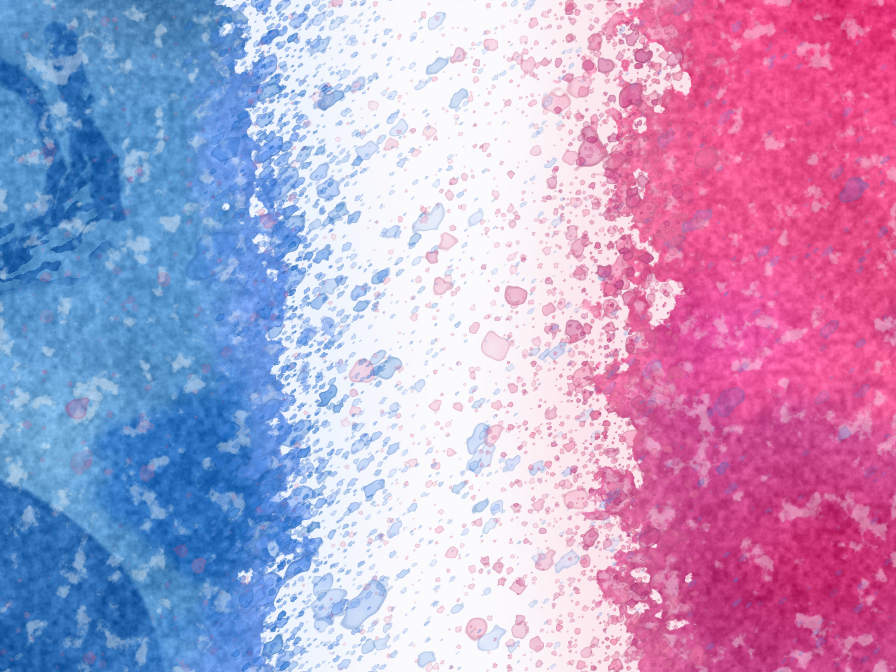
Reproduce this background procedurally as a WebGL 2 fragment shader.

```glsl
#version 300 es
precision highp float;
// Watercolour backdrop: a blue wash on the left and a pink wash on the right,
// both breaking into splatter over white paper. Washes are noise-torn half
// planes; drops come from jittered grids that thin out away from each wash.
uniform vec2 u_resolution;
out vec4 fragColor;

#define PAPER vec3(0.985, 0.98, 0.99)
#define BLUE vec3(0.33, 0.58, 0.81)
#define PERIWINKLE vec3(0.40, 0.58, 0.90)
#define NAVY vec3(0.09, 0.35, 0.65)
#define ROSE vec3(0.92, 0.30, 0.53)
#define PLUM vec3(0.75, 0.24, 0.52)
#define CRIMSON vec3(0.80, 0.12, 0.38)
#define DROP_LAYERS 5
#define DROP_SIZE 0.075
#define DROP_REACH 0.10
#define RAGGED 0.26
#define GRAIN 0.28

vec3 hash3(vec2 p) {
  vec3 q = fract(p.xyx * vec3(0.1031, 0.1030, 0.0973));
  q += dot(q, q.yxz + 33.33);
  return fract((q.xxy + q.yzz) * q.zyx);
}

float noise(vec2 p) {
  vec2 i = floor(p), f = fract(p);
  f = f * f * (3.0 - 2.0 * f);
  vec2 e = vec2(0, 1);
  return mix(mix(hash3(i).x, hash3(i + e.yx).x, f.x),
             mix(hash3(i + e).x, hash3(i + e.yy).x, f.x), f.y);
}

float fbm(vec2 p) {
  float sum = 0.0, amp = 0.5;
  for (int i = 0; i < 5; i++) {
    sum += amp * noise(p);
    p = mat2(1.6, 1.2, -1.2, 1.6) * p + 17.3;
    amp *= 0.5;
  }
  return sum;
}

float blob(vec2 p, vec2 centre, vec2 radius) {
  vec2 q = (p - centre) / radius;
  return exp(-dot(q, q));
}

float segment(vec2 p, vec2 a, vec2 b) {
  vec2 ab = b - a;
  return length(p - a - ab * clamp(dot(p - a, ab) / dot(ab, ab), 0.0, 1.0));
}

// Distance past the edge of a wash, positive on the paper side
float outside(vec2 p, bool pink) {
  float bulge = 0.045 * blob(p, vec2(p.x, 0.4), vec2(0.25));
  return pink ? 0.95 - bulge - p.x : p.x - 0.40 - bulge;
}

// One grid of translucent drops with darker rims
vec3 splatter(vec3 col, vec2 p, float size, float seed, bool pink) {
  float px = 1.0 / u_resolution.y;
  vec2 along = normalize(vec2(0.75, 0.65));
  for (int k = 0; k < 9; k++) {
    vec2 id = floor(p / size) + vec2(k % 3 - 1, k / 3 - 1);
    vec3 h = hash3(id + seed), g = hash3(id + seed + 91.7);
    vec2 centre = (id + 0.2 + 0.6 * h.xy) * size;
    float away = outside(centre, pink);
    float near = exp(-abs(away) / (pink ? DROP_REACH * 1.2 : DROP_REACH));
    if (h.z > 0.04 + 0.85 * near || away < -0.12) continue;
    vec2 q = p - centre;
    q = vec2(dot(q, along), dot(q, vec2(-along.y, along.x)));
    q *= pink ? vec2(0.95, 1.1) : vec2(0.65, 1.25);
    float r = size * mix(0.10, 0.40, g.x * g.x);
    float d = length(q) - r + (noise(p * 1.3 / r + seed) - 0.5) * r * 0.8;
    float fill = smoothstep(px, -px, d);
    float rim = smoothstep(0.2 * r + px, 0.0, abs(d + 0.05 * r));
    vec3 ink = pink ? mix(vec3(0.95, 0.50, 0.66), PLUM, g.y * g.y)
                    : mix(PERIWINKLE * 1.08, NAVY * 1.25, g.y * g.y);
    float wash = 0.75 + 0.5 * noise(p * 60.0);
    float alpha = mix(0.22, 0.72, near) * mix(0.5, 1.1, g.z) * wash;
    col = mix(col, ink * (1.0 - 0.16 * rim), fill * min(alpha + 0.15 * rim, 0.9));
  }
  return col;
}

// Dark brush marks: two strokes, a bent hook and dry concentric bristles
float brush(vec2 p) {
  vec2 q = p + (vec2(fbm(p * 16.0), fbm(p * 16.0 + 40.0)) - 0.5) * 0.045;
  float stroke = min(segment(q, vec2(0.09, 0.95), vec2(0.125, 0.82)),
                     segment(q, vec2(0.125, 0.82), vec2(0.165, 0.69))) - 0.019;
  stroke = min(stroke, segment(q, vec2(0.12, 0.80), vec2(0.09, 0.68)) - 0.010);
  float hook = abs(length((q - vec2(-0.03, 0.75)) * vec2(1.0, 0.7)) - 0.108) - 0.012;
  float mark = smoothstep(0.004, -0.004, min(stroke, hook));
  vec2 arm = q - vec2(-0.03, 0.84);
  float ring = length(arm);
  float bristles = smoothstep(0.52, 0.60, noise(vec2(ring * 130.0, atan(arm.y, arm.x) * 7.0)));
  bristles *= smoothstep(0.17, 0.19, ring) * smoothstep(0.30, 0.27, ring);
  bristles *= smoothstep(0.0, -0.10, arm.y) * smoothstep(0.19, 0.14, p.x);
  return max(mark, bristles) * smoothstep(0.30, 0.55, fbm(p * 55.0) + 0.15);
}

vec3 blueWash(vec2 p, float cloud) {
  vec3 col = mix(BLUE, PERIWINKLE, smoothstep(-0.15, -0.03, outside(p, false) + (cloud - 0.5) * 0.2));
  col = mix(col, BLUE * 0.8, 0.6 * blob(p, vec2(0.2, 0.98), vec2(0.16, 0.09)));
  col = mix(col, vec3(0.46, 0.68, 0.84), 0.6 * blob(p, vec2(0.08, 0.34), vec2(0.15, 0.12)));
  float deep = blob(p, vec2(0.29, 0.26), vec2(0.13, 0.19)) + (cloud - 0.5) * 1.2;
  col = mix(col, NAVY * 1.1, 0.85 * smoothstep(0.25, 0.65, deep));
  float disc = length(p - vec2(-0.12, -0.07)) - 0.375 + (cloud - 0.5) * 0.015;
  col = mix(col, NAVY, 0.85 * smoothstep(0.004, -0.004, disc));
  return mix(col, NAVY, 0.8 * brush(p));
}

vec3 pinkWash(vec2 p, float cloud) {
  float low = smoothstep(0.52, 0.38, p.y + (cloud - 0.5) * 0.35);
  vec3 col = mix(ROSE, PLUM, low * 0.9);
  col = mix(col, vec3(0.88, 0.28, 0.66), 0.6 * blob(p, vec2(1.08, 0.5), vec2(0.14, 0.1)));
  col = mix(col, CRIMSON * 1.1, 0.7 * blob(p, vec2(1.33, 0.98), vec2(0.22, 0.16)));
  col = mix(col, CRIMSON, 0.65 * blob(p, vec2(1.24, 0.16), vec2(0.17, 0.12)));
  return mix(col, vec3(0.93, 0.50, 0.67), 0.5 * smoothstep(-0.12, 0.0, outside(p, true)));
}

void main() {
  vec2 p = gl_FragCoord.xy / u_resolution * vec2(4.0 / 3.0, 1.0);
  float cloud = fbm(p * 9.0), fine = fbm(p * 42.0 + 5.0), grit = fbm(p * 110.0);

  // Paper with a faint tint beside each wash
  vec3 col = mix(PAPER, vec3(0.89, 0.94, 1.0), 0.6 * smoothstep(0.22, 0.0, outside(p, false)));
  col = mix(col, vec3(0.99, 0.85, 0.89), 0.65 * smoothstep(0.22, 0.0, outside(p, true)));

  // Torn washes with mottled pigment and pale flecks
  bool pinkSide = p.x > 0.67;
  float tear = (cloud - 0.48) * RAGGED + (fine - 0.48) * RAGGED * 0.8;
  float cover = smoothstep(-0.008, 0.012, tear - outside(p, pinkSide));
  vec3 paint = pinkSide ? pinkWash(p, cloud) : blueWash(p, cloud);
  paint += (cloud - 0.48) * GRAIN * 0.7 + (grit - 0.48) * GRAIN;
  paint = mix(paint, PAPER, 0.4 * smoothstep(0.56, 0.72, fine));
  col = mix(col, paint, cover * 0.97);

  // Splatter from large drops to fine spray
  float size = DROP_SIZE;
  for (int i = 0; i < DROP_LAYERS; i++) {
    col = splatter(col, p, size, float(i) * 37.0, false);
    col = splatter(col, p, size, float(i) * 37.0 + 500.0, true);
    size *= 0.62;
  }
  fragColor = vec4(clamp(col, 0.0, 1.0), 1.0);
}
```
